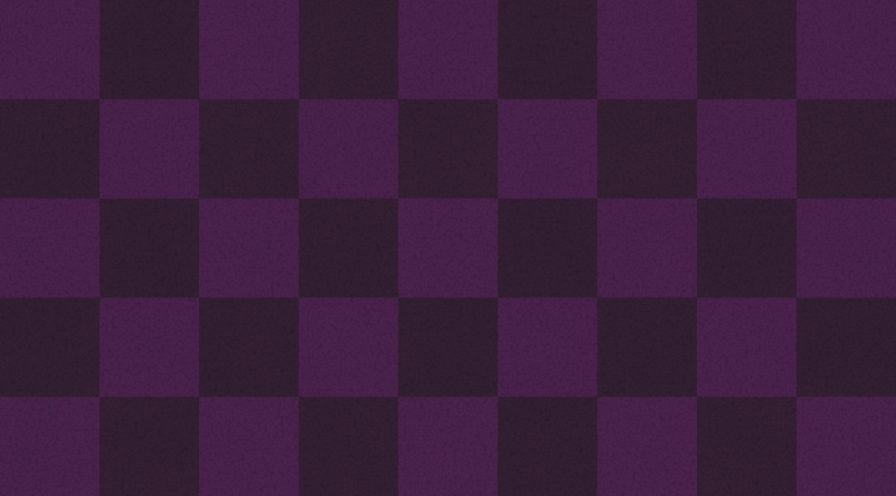
This pattern is drawn by a Shadertoy shader. Its source:

```glsl
// Two-tone plum checkerboard of felt squares with a fine fibrous grain.

const vec2 CHECKS = vec2(9.0, 5.0);            // squares across and down
const vec3 PURPLE = vec3(0.273, 0.126, 0.284);
const vec3 DARK = vec3(0.194, 0.116, 0.188);
const float GRAIN_SCALE = 30.0;                // grains per square
const float GRAIN_DEPTH = 0.17;
const float FIBRE_SCALE = 19.0;
const float FIBRE_DEPTH = 0.022;
const float MOTTLE_DEPTH = 0.012;
const float TILE_VARIATION = 0.015;

vec2 hash22(vec2 p) {
    vec3 q = fract(p.xyx * vec3(0.1031, 0.1030, 0.0973));
    q += dot(q, q.yzx + 33.33);
    return fract((q.xx + q.yz) * q.zy);
}

// Distance to the nearest scattered point
float cellular(vec2 p) {
    vec2 cell = floor(p);
    vec2 local = fract(p);
    float nearest = 2.0;
    for (int y = -1; y <= 1; y++) {
        for (int x = -1; x <= 1; x++) {
            vec2 offset = vec2(x, y);
            vec2 toPoint = offset + hash22(cell + offset) - local;
            nearest = min(nearest, dot(toPoint, toPoint));
        }
    }
    return sqrt(nearest);
}

// Rotated, warped sines, ranging over about -1..1
float layeredSines(vec2 p) {
    float sum = 0.0;
    float weight = 0.5;
    for (int i = 0; i < 4; i++) {
        p = mat2(0.8, 0.6, -0.6, 0.8) * p * 1.35;
        p += 0.7 * sin(p.yx * 0.8 + float(i));
        sum += weight * sin(p.x) * sin(p.y + 1.7);
        weight *= 0.8;
    }
    return sum;
}

// -1 on dark squares, +1 on purple ones, with smoothed edges
float checker(vec2 p) {
    vec2 square = floor(p);
    vec2 parity = 1.0 - 2.0 * mod(square, 2.0);
    vec2 edge = 0.5 - abs(fract(p) - 0.5);
    vec2 halfPixel = 0.5 * CHECKS / iResolution.xy;
    vec2 blend = parity * clamp(edge / halfPixel, 0.0, 1.0);
    // The canvas border is not an edge between squares
    bvec2 border = lessThan(min(p, CHECKS - p), vec2(0.5));
    blend = mix(blend, parity, vec2(border));
    return blend.x * blend.y;
}

void mainImage(out vec4 fragColor, in vec2 fragCoord) {
    vec2 p = fragCoord / iResolution.xy * CHECKS;
    vec3 color = mix(DARK, PURPLE, 0.5 + 0.5 * checker(p));

    // Felt grain, matted fibres and broad mottling
    float grain = 0.5 - cellular(p * GRAIN_SCALE);
    float fibre = layeredSines(p * FIBRE_SCALE);
    float mottle = layeredSines(p * 2.3 + 4.0);
    float tile = hash22(floor(p) + 7.0).x - 0.5;

    float shade = 1.0 + GRAIN_DEPTH * grain + FIBRE_DEPTH * fibre
                + MOTTLE_DEPTH * mottle + TILE_VARIATION * tile;
    fragColor = vec4(color * shade, 1.0);
}
```
